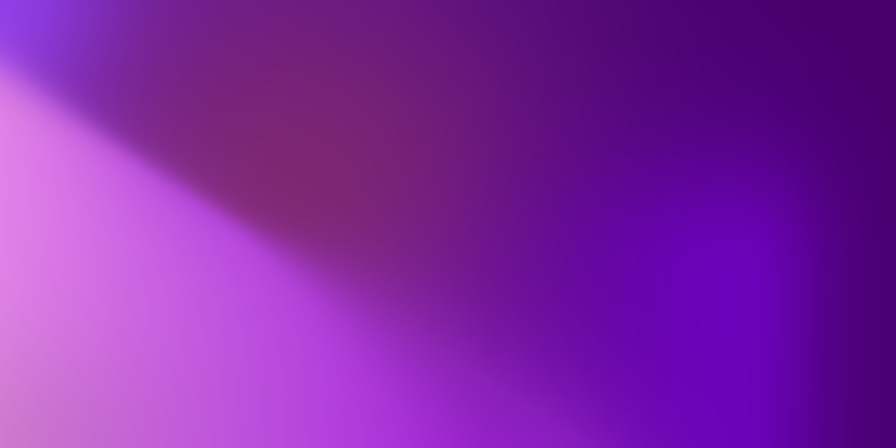
Reproduce this background procedurally as a Shadertoy shader.

```glsl
// Soft purple gradient: a pink light wedge at lower left, a wine haze above it and a violet glow at right.

// Gaussian falloff around a centre, with separate radii per axis
float glow(vec2 p, vec2 centre, vec2 radius) {
    vec2 d = (p - centre) / radius;
    return exp(-dot(d, d));
}

void mainImage(out vec4 fragColor, in vec2 fragCoord) {
    // Canvas units: height is 1, stretched so that the width is always 2
    vec2 p = fragCoord / iResolution.xy * vec2(2.0, 1.0);

    // Dark backdrop, deepening to the right
    vec3 color = mix(vec3(0.43, 0.11, 0.60), vec3(0.28, 0.0, 0.43), smoothstep(0.0, 1.9, p.x));

    // Wine haze above the wedge
    color = mix(color, vec3(0.50, 0.16, 0.43), 0.9 * glow(p, vec2(0.66, 0.57), vec2(0.52, 0.46)));

    // Blue violet light in the upper left corner
    color = mix(color, vec3(0.55, 0.23, 0.88), glow(p, vec2(0.0, 1.0), vec2(0.26, 0.22)));

    // Violet glow: steep on its right side, wide on its left, open to the bottom
    vec2 violetCentre = vec2(1.65, 0.38);
    vec2 violetRadius = vec2(p.x > violetCentre.x ? 0.20 : 0.45, p.y > violetCentre.y ? 0.30 : 2.0);
    color = mix(color, vec3(0.42, 0.01, 0.73), glow(p, violetCentre, violetRadius));

    // Signed distance to the slanted edge of the wedge, positive above it
    float edge = (p.y - 0.845 + 0.64 * p.x) / 1.187;

    // Faint light spilling over the edge
    float spill = exp(-max(edge, 0.0) / 0.07) * smoothstep(0.9, 0.2, p.x);
    color += vec3(0.09, 0.07, 0.13) * spill;

    // Pink wedge, from pale at left to magenta, richer along its edge
    vec3 pink = mix(vec3(0.88, 0.51, 0.91), vec3(0.62, 0.13, 0.84), clamp(p.x / 1.1, 0.0, 1.0));
    float rim = exp(-abs(edge) / 0.09) * smoothstep(0.0, 0.4, p.x);
    pink = mix(pink, vec3(0.67, 0.22, 0.86), 0.6 * rim);
    pink -= vec3(0.07, 0.03, 0.10) * glow(p, vec2(0.0), vec2(0.4, 0.25));

    // The edge is crisp in the middle, softer at left and very soft at right
    float spread = smoothstep(0.5, 1.2, p.x);
    float softness = 0.011 + 0.1 * spread + 0.014 * smoothstep(0.3, 0.0, p.x);
    float wedge = 1.0 / (1.0 + exp((edge - 0.03 * spread) / softness));
    wedge *= smoothstep(1.75, 1.2, p.x);

    fragColor = vec4(mix(color, pink, wedge), 1.0);
}
```
